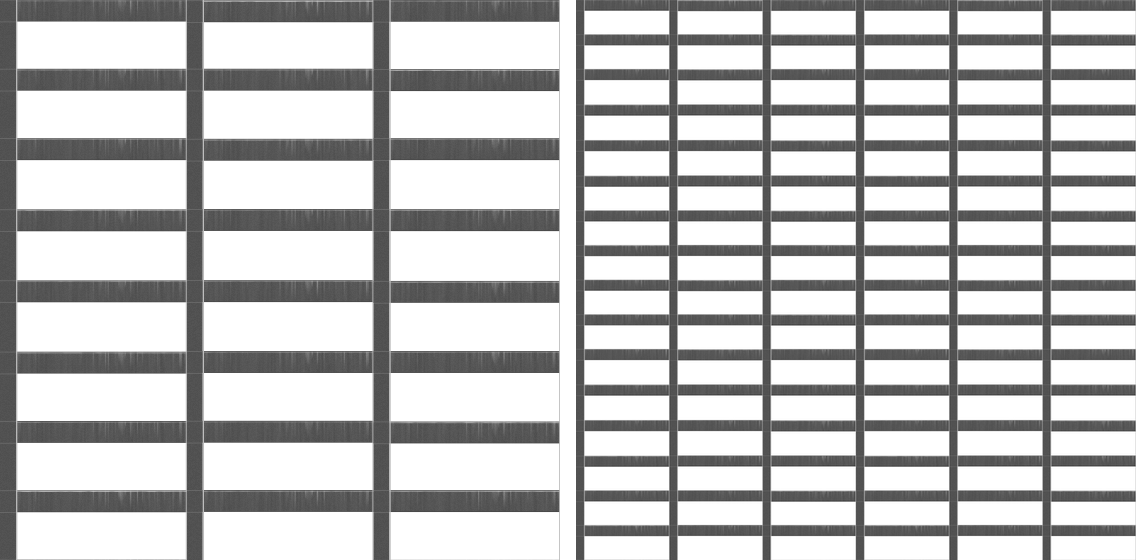
Left: one tile. Right: repeated 2 by 2.
Write a WebGL 2 fragment shader that draws this pattern.

```glsl
#version 300 es
precision highp float;

uniform vec2 u_resolution;
out vec4 fragColor;

// Layout: the canvas is SPAN units wide and high, in whole cells
const float SPAN = 768.0;
const vec2 REPEATS = vec2(3.0, 8.0);
const vec2 CELL = SPAN / REPEATS;
const float POST_WIDTH = 22.0;
const float BAR_START = 23.8;
const float BAR_HEIGHT = 30.0;
const float EDGE_WIDTH = 1.2;
const float ROW_DRIFT = 2.0;
const float CELL_JITTER = 1.2;

// Wear
const float STREAKS = 110.0;
const float STREAK_GAIN = 0.55;
const float TONE_VARIATION = 0.05;
const float GRAIN = 0.025;

const vec3 GAP_COLOR = vec3(1.0);
const vec3 STEEL_COLOR = vec3(0.33);
const vec3 RIM_COLOR = vec3(0.27);
const vec3 JOINT_COLOR = vec3(0.46);
const vec3 EDGE_COLOR = vec3(0.74);
const vec3 SCRATCH_COLOR = vec3(0.83);

const float TAU = 6.28318;

float hash(vec2 p) {
    return fract(sin(dot(p, vec2(127.1, 311.7))) * 43758.545);
}

// Smooth noise along one axis
float noise(float x, float seed) {
    float i = floor(x);
    return mix(hash(vec2(i, seed)), hash(vec2(i + 1.0, seed)), smoothstep(0.0, 1.0, x - i));
}

// Share of a pixel of the given size covered by the interval [a, b]
float band(float x, float a, float b, float pixel) {
    float overlap = min(b, x + 0.5 * pixel) - max(a, x - 0.5 * pixel);
    return clamp(overlap / pixel, 0.0, 1.0);
}

// Bar surface: s runs along it, depth runs from its top edge to its bottom
vec3 barSurface(float s, float depth, float seed) {
    float x = s * STREAKS;
    float tone = mix(noise(x, 3.0), noise(x, seed), 0.3) - 0.5;
    float strength = mix(noise(x, 7.0), noise(x, seed + 0.5), 0.2);
    float reach = mix(0.35, 1.3, noise(x * 0.5, 11.0));
    float fade = 1.0 - smoothstep(0.0, reach, depth);
    float cluster = mix(0.35, 1.0, smoothstep(0.4, 0.75, s));
    float streak = pow(strength, 4.0) * fade * cluster * STREAK_GAIN;
    return mix(STEEL_COLOR + tone * TONE_VARIATION, SCRATCH_COLOR, streak);
}

void main() {
    vec2 pos = gl_FragCoord.xy / u_resolution * SPAN;
    pos.y = SPAN - pos.y;
    vec2 pixel = SPAN / u_resolution;

    // Cell coordinates, split in the open areas so that edges stay whole
    float x = mod(pos.x + 0.5 * CELL.x, CELL.x) - 0.5 * CELL.x;
    float column = floor(pos.x / CELL.x);
    float lead = 0.5 * (CELL.y - BAR_HEIGHT);
    float row = mod(floor((pos.y + lead) / CELL.y), REPEATS.y);
    float y = mod(pos.y + lead, CELL.y) - lead;

    // Slow drift of the rows and a small offset in each cell
    float seed = 20.0 + column + REPEATS.x * row;
    float cellHash = hash(vec2(seed, 5.0));
    y += ROW_DRIFT * sin(TAU * row / (REPEATS.y - 1.0));
    y -= CELL_JITTER * (cellHash - 0.5);

    float grain = (hash(floor(pos)) - 0.5) * GRAIN;

    // Bar with dark rim and worn top line
    float s = fract(pos.x / CELL.x);
    vec3 bar = barSurface(s, y / BAR_HEIGHT, seed) + grain;
    float rim = band(y, 0.0, 1.0, pixel.y) + band(y, BAR_HEIGHT - 1.0, BAR_HEIGHT, pixel.y);
    bar = mix(bar, RIM_COLOR, rim);
    float topWear = mix(0.35, 0.9, cellHash) * mix(0.6, 1.0, noise(s * 40.0, seed));
    bar = mix(bar, SCRATCH_COLOR, topWear * band(y, 1.0, 2.2, pixel.y));
    float barMask = band(y, 0.0, BAR_HEIGHT, pixel.y);
    vec3 color = mix(GAP_COLOR, bar, barMask);

    // Post with faint joints level with the bar edges
    vec3 post = STEEL_COLOR - 0.01 + grain;
    float joint = band(y, 0.0, 1.0, pixel.y) + band(y, BAR_HEIGHT, BAR_HEIGHT + 1.0, pixel.y);
    post = mix(post, JOINT_COLOR, 0.8 * joint);
    color = mix(color, post, band(x, 0.0, POST_WIDTH, pixel.x));

    // Light seams on both sides of the post
    float seam = band(x, -EDGE_WIDTH, 0.0, pixel.x) + band(x, POST_WIDTH, BAR_START, pixel.x);
    color = mix(color, EDGE_COLOR, min(seam, 1.0));

    fragColor = vec4(color, 1.0);
}
```
